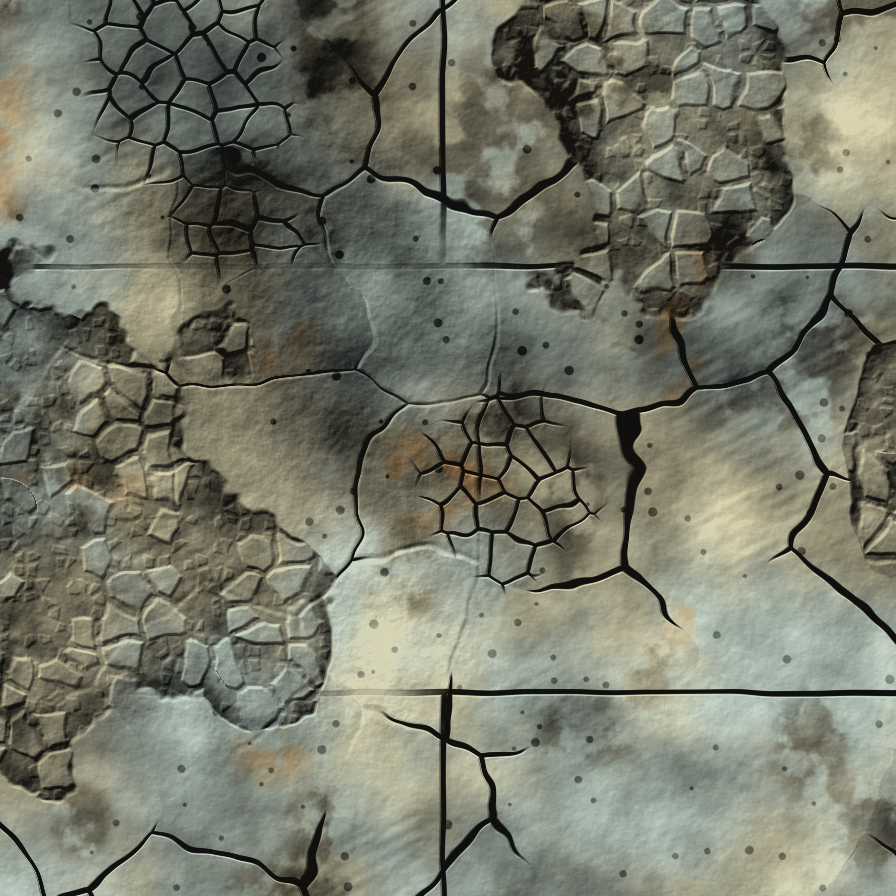
This texture is drawn by a Shadertoy shader. Its source:

```glsl
// Weathered concrete slabs with joints, branching cracks, flaked plaster and exposed rubble
#define BASE_TONE 0.545
#define RELIEF 0.20
#define MOTTLE 0.80
#define GRAIN 0.0019
#define PLATE_SCALE 5.2
#define STONE_SCALE 25.0
#define SHATTER_SCALE 25.0
#define CRACK_WIDTH 0.0027
#define JOINT_WIDTH 0.0021
#define SOFT_EDGE 0.0016
#define COOL vec3(0.94, 1.02, 0.96)
#define WARM vec3(1.05, 1.01, 0.83)

struct Surface { float height, rubble, stone, gap, plate, erosion, worn; };

float hash(vec2 p) {
    vec3 q = fract(p.xyx * 0.1031);
    q += dot(q, q.yzx + 33.33);
    return fract((q.x + q.y) * q.z);
}

vec2 hash2(vec2 p) {
    vec3 q = fract(p.xyx * vec3(0.1031, 0.1030, 0.0973));
    q += dot(q, q.yzx + 33.33);
    return fract((q.xx + q.yz) * q.zy);
}

float noise(vec2 p) {
    vec2 i = floor(p), f = fract(p);
    f = f * f * (3.0 - 2.0 * f);
    return mix(mix(hash(i), hash(i + vec2(1, 0)), f.x),
               mix(hash(i + vec2(0, 1)), hash(i + vec2(1, 1)), f.x), f.y);
}

float fbm(vec2 p) {
    float sum = 0.0, amp = 0.5;
    for (int i = 0; i < 5; i++) {
        sum += amp * noise(p);
        p = mat2(1.6, 1.2, -1.2, 1.6) * p + 17.3;
        amp *= 0.5;
    }
    return sum;
}

// Voronoi cell: x = distance to border, y = random id, z = distance to seed
vec3 cells(vec2 p) {
    vec2 base = floor(p), f = fract(p), nearCell = vec2(0), nearSeed = vec2(9);
    for (int k = 0; k < 9; k++) {
        vec2 g = vec2(k % 3 - 1, k / 3 - 1);
        vec2 r = g + 0.1 + 0.8 * hash2(base + g) - f;
        if (dot(r, r) < dot(nearSeed, nearSeed)) { nearSeed = r; nearCell = g; }
    }
    float border = 9.0;
    for (int k = 0; k < 25; k++) {
        vec2 g = nearCell + vec2(k % 5 - 2, k / 5 - 2);
        vec2 r = g + 0.1 + 0.8 * hash2(base + g) - f, d = r - nearSeed;
        if (dot(d, d) > 1e-4) border = min(border, dot(0.5 * (r + nearSeed), normalize(d)));
    }
    return vec3(border, hash(base + nearCell + 71.7), length(nearSeed));
}

float blob(vec2 p, vec2 centre, vec2 radius) { return 1.0 - length((p - centre) / radius); }

float line(float d, float width) { return 1.0 - smoothstep(width, width + SOFT_EDGE, d); }

float erosionField(vec2 p) {
    float b = max(blob(p, vec2(0.10, 0.44), vec2(0.21, 0.28)),
                  blob(p, vec2(0.72, 0.88), vec2(0.14, 0.21)));
    b = max(b, blob(p, vec2(0.28, 0.28), vec2(0.07, 0.09)));
    b = max(b, blob(p, vec2(1.00, 0.50), vec2(0.05, 0.16)));
    return b + 1.6 * (fbm(p * 6.0) - 0.5);
}

// Slab joints: two long courses, and a vertical split in the outer courses
float joints(vec2 p) {
    vec2 q = p + 0.003 * (vec2(noise(p * 22.0), noise(p * 22.0 + 40.0)) - 0.5);
    float across = min(abs(q.y - 0.703), abs(q.y - 0.227));
    float outer = max(step(0.703, q.y), step(q.y, 0.227));
    float upright = mix(1.0, abs(q.x - 0.495), outer);
    return line(min(across, upright), JOINT_WIDTH * (0.6 + 0.7 * noise(p * 9.0)));
}

Surface surface(vec2 p) {
    Surface s;
    s.erosion = erosionField(p);
    s.rubble = smoothstep(0.0, 0.06, s.erosion);
    s.worn = smoothstep(-0.1, 0.3, blob(p, vec2(0.29, 0.51), vec2(0.30, 0.33)) + fbm(p * 9.0) - 0.5);
    vec2 jitter = vec2(noise(p * 42.0), noise(p * 42.0 + 9.0)) - 0.5;
    vec2 bent = p + 0.07 * (vec2(noise(p * 8.0), noise(p * 8.0 + 31.0)) - 0.5) + 0.011 * jitter;

    // Large plates, whose borders open into cracks of uneven width
    vec3 plate = cells(bent * PLATE_SCALE + 3.0);
    s.plate = plate.y;
    float border = plate.x / PLATE_SCALE;
    float open = smoothstep(0.36, 0.62, noise(p * 6.0 + 12.0)) * (1.0 - 0.55 * s.worn);
    s.gap = line(border, CRACK_WIDTH * open) * smoothstep(0.0, 0.25, open);
    s.gap = max(s.gap, joints(p) * (1.0 - 0.85 * s.worn));

    // Shattered clusters of finer cracks
    float shatter = max(blob(p, vec2(0.55, 0.46), vec2(0.10, 0.10)),
                        blob(p, vec2(0.20, 0.91), vec2(0.12, 0.12)));
    shatter = max(shatter, blob(p, vec2(0.27, 0.74), vec2(0.08, 0.06))) + 0.9 * (noise(p * 14.0) - 0.5);
    if (shatter > 0.0) {
        float d = cells((p + 0.01 * jitter) * SHATTER_SCALE).x / SHATTER_SCALE;
        s.gap = max(s.gap, line(d, 0.0012 * min(1.0, shatter * 3.0)) * smoothstep(0.0, 0.2, shatter));
    }
    s.gap *= 1.0 - s.rubble;

    // Stones and gravel bedded in the eroded ground
    s.stone = 0.0;
    float gravel = 0.0;
    if (s.rubble > 0.0) {
        vec3 rock = cells((p + 0.012 * jitter) * STONE_SCALE);
        s.stone = smoothstep(0.04, 0.17, rock.x) * step(0.75 - 0.55 * noise(p * 7.0 + 5.0), rock.y) * s.rubble;
        vec3 chip = cells(p * 68.0);
        gravel = smoothstep(0.05, 0.3, chip.x) * step(0.55, chip.y) * s.rubble * (1.0 - s.stone);
    }

    // Relief: mottled skin, slanted trowel marks, flaked ledges, grit
    float rough = 1.0 + 0.9 * max(s.worn, s.rubble);
    float trowel = noise(vec2(p.x * 16.0 + p.y * 9.0, p.y * 120.0 - p.x * 62.0)) * smoothstep(0.5, 0.75, noise(p * 5.0 + 60.0));
    s.height = 0.010 * fbm(p * 22.0) + GRAIN * rough * fbm(p * 125.0) + 0.0022 * trowel;
    s.height += 0.006 * s.worn * s.plate * smoothstep(0.0, 0.006, border);
    s.height += 0.007 * s.stone + 0.0025 * gravel - 0.007 * s.rubble - 0.003 * s.gap;
    return s;
}

void mainImage(out vec4 fragColor, in vec2 fragCoord) {
    vec2 p = fragCoord / iResolution.y;
    vec2 e = vec2(0.0016, 0.0);
    Surface s = surface(p);
    vec2 slope = (vec2(surface(p + e.xy).height, surface(p + e.yx).height) - s.height) / e.x;
    float light = clamp(dot(-slope, vec2(-0.6, 0.8)), -1.3, 1.3);

    // Tone of the skin, the ground and the stones
    float tone = BASE_TONE + MOTTLE * (fbm(p * 3.2 + 7.0) - 0.485) + 0.45 * (fbm(p * 15.0 + 2.0) - 0.485);
    tone += 0.12 * (s.plate - 0.5) - 0.06 * s.worn;
    float ground = 0.39 + 0.55 * (fbm(p * 32.0) - 0.485);
    tone = mix(tone, mix(ground, 0.53 + 0.4 * (fbm(p * 28.0 + 4.0) - 0.485), s.stone), 0.85 * s.rubble);
    tone -= 0.20 * s.rubble * (1.0 - smoothstep(0.06, 0.38, s.erosion)) * (1.0 - 0.6 * s.stone);

    // Lichen stains and round pits
    float stain = smoothstep(0.58, 0.85, noise(p * 11.0 + 23.0)) * smoothstep(0.36, 0.58, fbm(p * 34.0 + 8.0));
    tone -= 0.22 * stain;
    vec3 pit = cells(p * 27.0 + 50.0);
    float hole = step(0.76, pit.y) * (1.0 - smoothstep(0.03, 0.08, pit.z - 0.09 * fract(pit.y * 37.0)));
    tone -= 0.26 * hole * (1.0 - s.rubble);

    tone += RELIEF * light;
    tone = mix(clamp(tone, 0.07, 0.82), 0.06, s.gap);

    // Cool and warm patches, with a little rust
    float warmth = smoothstep(0.33, 0.64, fbm(p * 4.5 + 90.0) + 0.08 * s.rubble * (1.0 - s.stone) + 0.12 * stain);
    vec3 colour = tone * mix(COOL, WARM, warmth);
    float rust = smoothstep(0.77, 0.95, noise(p * 6.5 + 140.0)) * smoothstep(0.4, 0.6, fbm(p * 20.0));
    colour *= mix(vec3(1.0), vec3(1.08, 0.86, 0.66), rust);
    fragColor = vec4(colour, 1.0);
}
```
